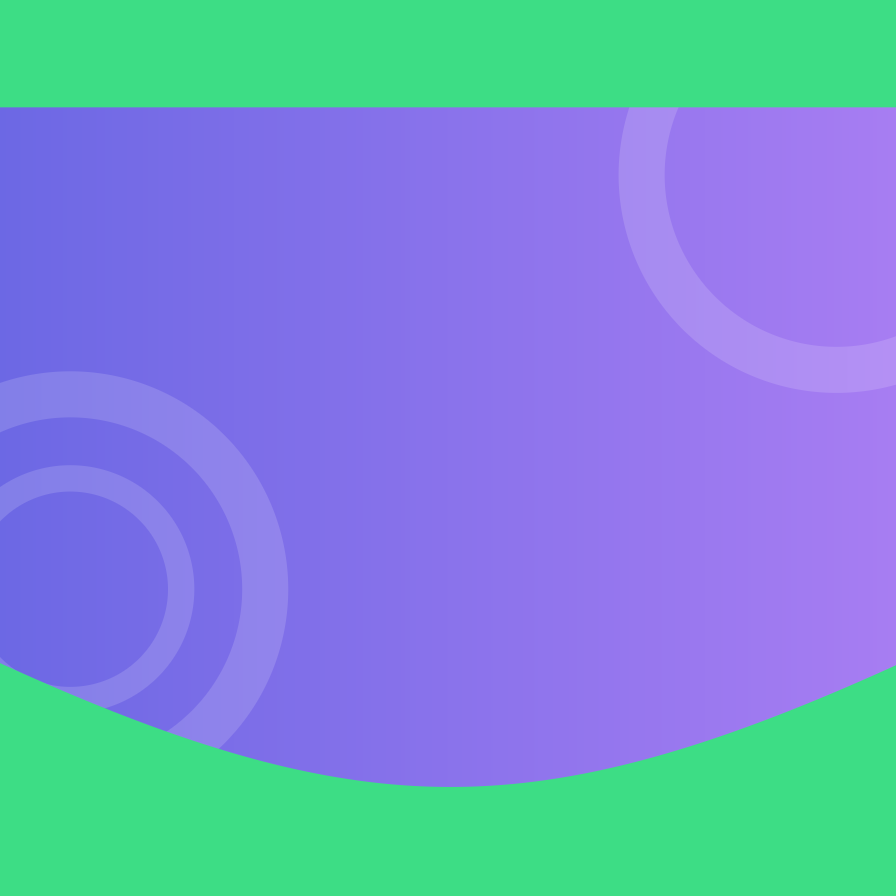
This background is drawn by a Shadertoy shader. Its source:

```glsl
// Violet gradient panel with a bowed lower edge and pale rings on a green ground.

const vec3 GREEN = vec3(0.241, 0.867, 0.520);
const vec3 INDIGO = vec3(0.424, 0.408, 0.894);
const vec3 ORCHID = vec3(0.655, 0.490, 0.950);
const float RING_OPACITY = 0.15;

// Panel: straight top, hyperbolic bottom
const float PANEL_TOP = 0.8802;
const vec2 BOW_LOWEST = vec2(0.5026, 0.1217);
const float BOW_ROUNDNESS = 0.2708;
const float BOW_SLOPE = 0.61;

// Rings: centres, middle radii and half widths
const vec2 LEFT_CENTER = vec2(0.0785, 0.3424);
const vec2 RIGHT_CENTER = vec2(0.9336, 0.8047);
const float LARGE_RADIUS = 0.2175;
const float LARGE_HALF_WIDTH = 0.0257;
const float SMALL_RADIUS = 0.1237;
const float SMALL_HALF_WIDTH = 0.0147;

// Antialiased coverage of a signed distance, negative inside
float coverage(float dist) {
    float pixel = 1.0 / min(iResolution.x, iResolution.y);
    return clamp(0.5 - dist / pixel, 0.0, 1.0);
}

float ringDistance(vec2 p, vec2 center, float radius, float halfWidth) {
    return abs(length(p - center) - radius) - halfWidth;
}

float panelDistance(vec2 p) {
    float run = BOW_SLOPE * (p.x - BOW_LOWEST.x);
    float reach = length(vec2(BOW_ROUNDNESS, run));
    float bowHeight = BOW_LOWEST.y + reach - BOW_ROUNDNESS;
    float slope = BOW_SLOPE * run / reach;
    float bowDistance = (bowHeight - p.y) / sqrt(1.0 + slope * slope);
    return max(p.y - PANEL_TOP, bowDistance);
}

void mainImage(out vec4 fragColor, in vec2 fragCoord) {
    vec2 uv = fragCoord / iResolution.xy;

    // Horizontal gradient
    vec3 panelColor = mix(INDIGO, ORCHID, uv.x);

    // Translucent rings
    float rings = ringDistance(uv, LEFT_CENTER, LARGE_RADIUS, LARGE_HALF_WIDTH);
    rings = min(rings, ringDistance(uv, LEFT_CENTER, SMALL_RADIUS, SMALL_HALF_WIDTH));
    rings = min(rings, ringDistance(uv, RIGHT_CENTER, LARGE_RADIUS, LARGE_HALF_WIDTH));
    panelColor = mix(panelColor, vec3(1.0), RING_OPACITY * coverage(rings));

    // Panel over the ground
    vec3 color = mix(GREEN, panelColor, coverage(panelDistance(uv)));
    fragColor = vec4(color, 1.0);
}
```
